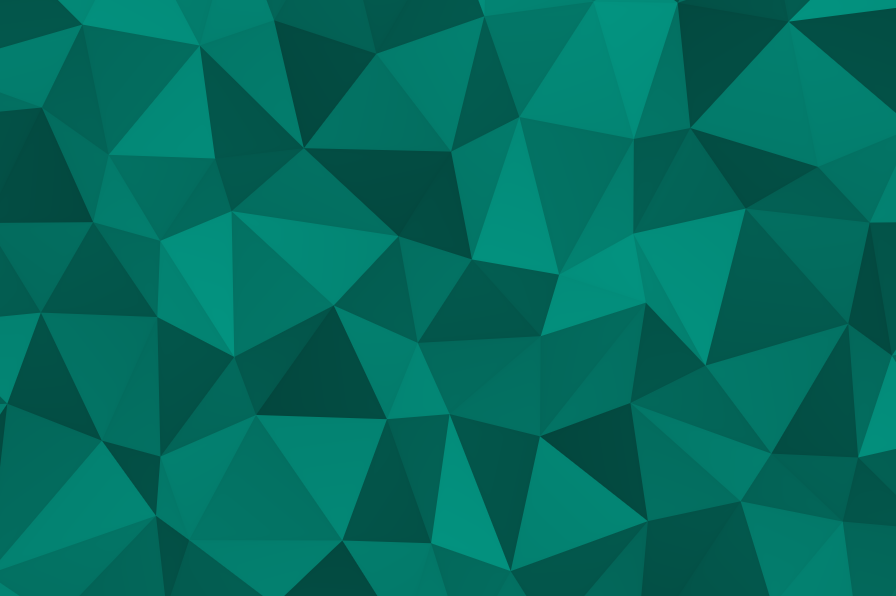
This background is drawn by a Shadertoy shader. Its source:

```glsl
// Low-poly backdrop of flat teal facets with crisp edges.
// Jittered points on staggered rows form quads; each is cut along its
// Delaunay diagonal, and both triangles get a shade of their own.

float hash(vec2 p) {
    vec3 q = fract(p.xyx * vec3(0.1031, 0.1030, 0.0973));
    q += dot(q, q.yzx + 33.33);
    return fract((q.x + q.y) * q.z);
}

float cross2(vec2 a, vec2 b) { return a.x * b.y - a.y * b.x; }

// Grid point, with odd rows shifted by half a step
vec2 gridPoint(vec2 cell) {
    vec2 jitter = vec2(hash(cell + 17.3), hash(cell + 71.9)) - 0.5;
    return cell + vec2(0.5 * mod(cell.y, 2.0), 0.0) + 0.78 * jitter;
}

// Distance to the left of the line from a to b
float leftOf(vec2 p, vec2 a, vec2 b) {
    return cross2(b - a, p - a) / length(b - a);
}

// Depth inside a counterclockwise triangle, negative outside
float triangleDepth(vec2 p, vec2 a, vec2 b, vec2 c) {
    return min(leftOf(p, a, b), min(leftOf(p, b, c), leftOf(p, c, a)));
}

// True if the diagonal a-c satisfies the Delaunay angle test
bool splitsAlongAC(vec2 a, vec2 b, vec2 c, vec2 d) {
    return cross2(c - b, a - b) * dot(a - d, c - d)
         + dot(c - b, a - b) * cross2(a - d, c - d) > 0.0;
}

// Evenly spread facet shade with a faint gradient and a soft seam
vec3 facetColor(vec2 p, vec2 center, vec2 cell, float side, float depth) {
    float noise = hash(cell * 1.7 + 40.0 * side + 5.1);
    float tone = fract(dot(cell, vec2(0.755, 0.57)) + 0.41 * side + 0.4 * noise);
    float angle = 6.2832 * hash(cell + 29.0 * side + 3.7);
    float green = mix(0.285, 0.57, tone);
    green += 0.018 * dot(p - center, vec2(cos(angle), sin(angle)));
    green -= 0.008 * exp(-40.0 * max(depth, 0.0));
    return vec3(0.01, green, 0.87 * green);
}

void mainImage(out vec4 fragColor, in vec2 fragCoord) {
    float rows = 6.0;
    vec2 p = fragCoord / iResolution.y * rows + vec2(20.3, 30.4);
    float pixel = rows / iResolution.y;
    vec3 sum = vec3(0.0);
    float total = 0.0;

    // Blend the nearby triangles by their pixel coverage
    for (int y = -1; y <= 1; y++)
    for (int x = -2; x <= 1; x++) {
        vec2 cell = floor(p) + vec2(x, y);
        vec2 a = gridPoint(cell);
        vec2 b = gridPoint(cell + vec2(1, 0));
        vec2 c = gridPoint(cell + vec2(1, 1));
        vec2 d = gridPoint(cell + vec2(0, 1));
        if (!splitsAlongAC(a, b, c, d)) {
            vec2 first = a;
            a = b; b = c; c = d; d = first;
        }
        for (int side = 0; side < 2; side++) {
            vec2 u = side == 0 ? b : c;
            vec2 v = side == 0 ? c : d;
            float depth = triangleDepth(p, a, u, v);
            float cover = clamp(0.5 + depth / pixel, 0.0, 1.0);
            sum += cover * facetColor(p, (a + u + v) / 3.0, cell, float(side), depth);
            total += cover;
        }
    }
    fragColor = vec4(sum / max(total, 1e-4), 1.0);
}
```
